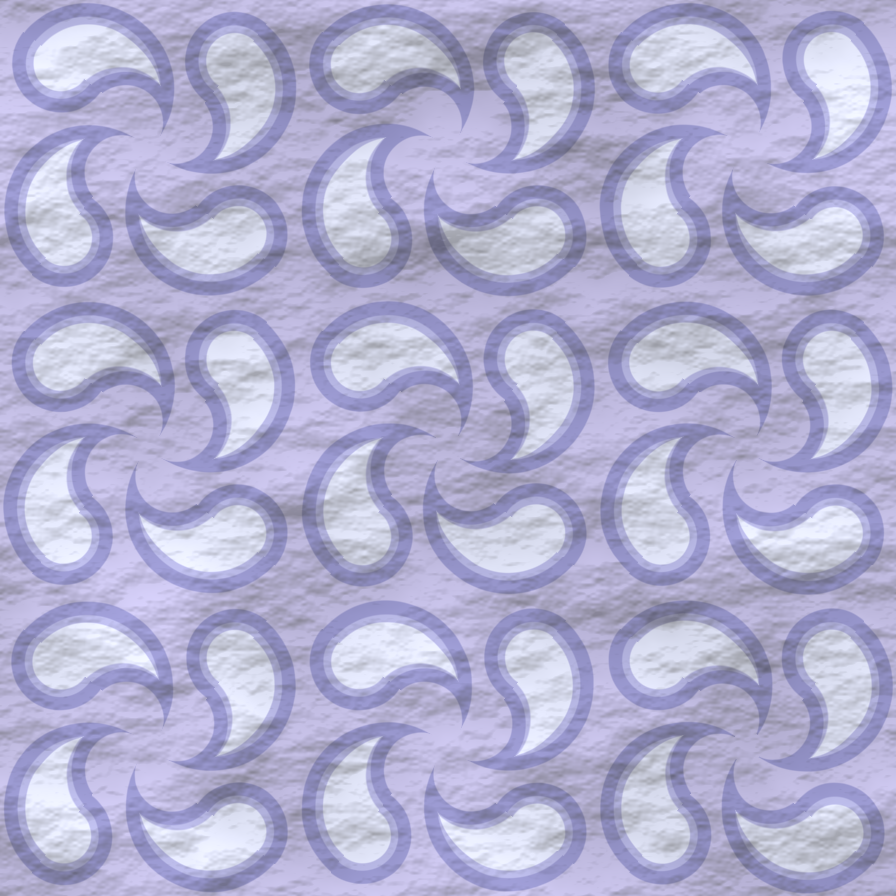
A WebGL 2 fragment shader for this pattern:

```glsl
#version 300 es
precision highp float;
// Whirls of four outlined paisley drops, three by three, on rough lilac plaster.
uniform vec2 u_resolution;
out vec4 fragColor;

float hash(uvec2 cell) {
    uint n = cell.x * 1597334677u ^ cell.y * 3812015801u;
    n = (n ^ (n >> 15)) * 2246822519u;
    n = (n ^ (n >> 13)) * 3266489917u;
    return float((n ^ (n >> 16)) >> 8) / 16777216.0;
}

// Value noise on a lattice that wraps after one canvas
float wrapNoise(vec2 uv, vec2 period, uint seed) {
    vec2 p = uv * period, i = floor(p), f = fract(p);
    f = f * f * (3.0 - 2.0 * f);
    uvec2 a = uvec2(mod(i, period)) + seed;
    uvec2 b = uvec2(mod(i + 1.0, period)) + seed;
    return mix(mix(hash(a), hash(uvec2(b.x, a.y)), f.x),
               mix(hash(uvec2(a.x, b.y)), hash(b), f.x), f.y);
}

// Plaster relief, stretched sideways
float plasterHeight(vec2 uv) {
    float sum = 0.0, amplitude = 0.5;
    vec2 period = vec2(6.0, 10.0);
    for (uint octave = 0u; octave < 6u; octave++) {
        sum += amplitude * wrapNoise(uv, period, octave * 977u);
        period *= 2.0;
        amplitude *= 0.5;
    }
    return sum;
}

// Curved drop: a round head joined to a tail between two arcs
float paisley(vec2 p) {
    float head = length(p - vec2(76.0, -73.0)) - 42.0;
    float back = length(p - vec2(52.0, -52.0)) - 73.0;
    float hollow = 32.0 - length(p - vec2(20.0, -23.0));
    bool tailSide = dot(p - vec2(-9.0, -10.0), vec2(-0.613, -0.79)) > 0.0;
    return tailSide ? max(back, hollow) : head;
}

void main() {
    vec2 uv = gl_FragCoord.xy / u_resolution;
    float height = plasterHeight(uv);

    // Each cell is 256 units wide; turn the drop about its centre
    vec2 p = (fract(uv * 3.0) - 0.5) * 256.0;
    float d = 1e3, tipDistance = 0.0;
    for (int turn = 0; turn < 4; turn++) {
        float candidate = paisley(p);
        if (candidate < d) {
            d = candidate;
            tipDistance = length(p - vec2(-9.0, -10.0));
        }
        p = vec2(-p.y, p.x);
    }
    d += 4.0 * (height - 0.5);

    // Ground, dark outline, lighter inner band and pale filling
    float soft = max(768.0 / min(u_resolution.x, u_resolution.y), 0.8);
    float fillInset = mix(12.0, 18.0, smoothstep(40.0, 90.0, tipDistance));
    vec3 color = vec3(0.745, 0.725, 0.87);
    color = mix(color, vec3(0.575, 0.57, 0.775), smoothstep(soft, -soft, d));
    color = mix(color, vec3(0.69, 0.69, 0.86), smoothstep(soft, -soft, d + 11.5));
    color = mix(color, vec3(0.865, 0.88, 0.955), smoothstep(soft, -soft, d + fillInset));

    // Light from above on the relief, with broad grey mottling
    float relief = height - plasterHeight(uv + vec2(-0.0012, 0.0028));
    float shade = 0.97 + clamp(relief * 5.5, -0.22, 0.06) + 0.28 * (height - 0.5);
    color *= shade;
    float gray = dot(color, vec3(0.3, 0.5, 0.2));
    color = mix(color, vec3(gray), clamp((0.95 - shade) * 1.5, 0.0, 0.3));
    fragColor = vec4(clamp(color, 0.0, 1.0), 1.0);
}
```
